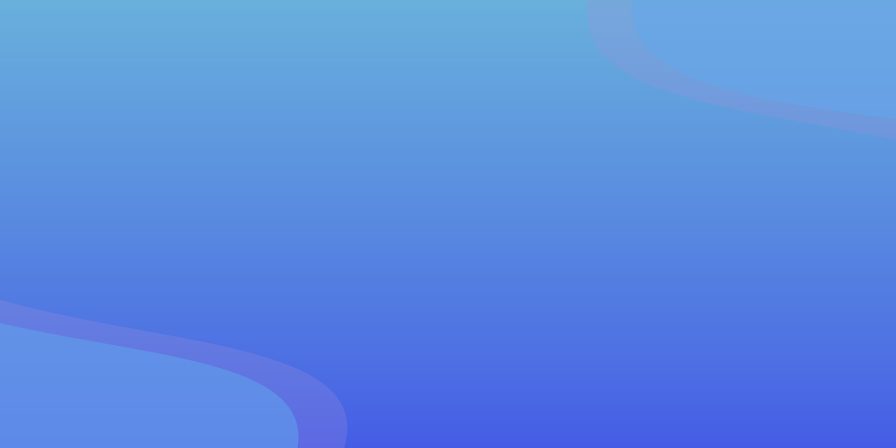
This background is drawn by a Shadertoy shader. Its source:

```glsl
// Coverage of the corner region bounded by a cubic curve from the vertical side (a) to the floor (d)
float cornerWave(vec2 p, vec2 a, vec2 b, vec2 c, vec2 d) {
    // Bisect for the curve parameter at this height; the curve falls steadily
    float low = -0.5, high = 1.0;
    for (int i = 0; i < 18; i++) {
        float t = 0.5 * (low + high), s = 1.0 - t;
        float y = s*s*s*a.y + 3.0*s*s*t*b.y + 3.0*s*t*t*c.y + t*t*t*d.y;
        if (y > p.y) low = t; else high = t;
    }
    float t = 0.5 * (low + high), s = 1.0 - t;
    float edgeX = s*s*s*a.x + 3.0*s*s*t*b.x + 3.0*s*t*t*c.x + t*t*t*d.x;

    // Turn the horizontal gap into a distance along the normal
    vec2 tangent = normalize(s*s*(b - a) + 2.0*s*t*(c - b) + t*t*(d - c));
    float inside = (edgeX - p.x) * abs(tangent.y);
    return clamp(0.5 + inside * iResolution.y, 0.0, 1.0);
}

void mainImage(out vec4 fragColor, in vec2 fragCoord) {
    vec2 p = fragCoord / iResolution.y;
    vec2 q = iResolution.xy / iResolution.y - p; // measured from the upper right corner

    // Vertical sky gradient
    vec3 color = mix(vec3(0.27, 0.36, 0.90), vec3(0.41, 0.69, 0.86), pow(p.y, 0.9));

    // Mauve outer bands
    float band = max(
        cornerWave(p, vec2(0.0, 0.331), vec2(0.365, 0.227), vec2(0.839, 0.237), vec2(0.768, 0.0)),
        cornerWave(q, vec2(0.0, 0.3125), vec2(0.339, 0.240), vec2(0.732, 0.220), vec2(0.685, 0.0)));
    color = mix(color, vec3(0.63, 0.56, 0.86), 0.25 * band);

    // Light blue inner shapes
    float core = max(
        cornerWave(p, vec2(0.0, 0.279), vec2(0.326, 0.203), vec2(0.698, 0.198), vec2(0.664, 0.0)),
        cornerWave(q, vec2(0.0, 0.266), vec2(0.299, 0.224), vec2(0.604, 0.193), vec2(0.591, 0.0)));
    color = mix(color, vec3(0.37, 0.66, 0.93), 0.5 * core);

    fragColor = vec4(color, 1.0);
}
```
